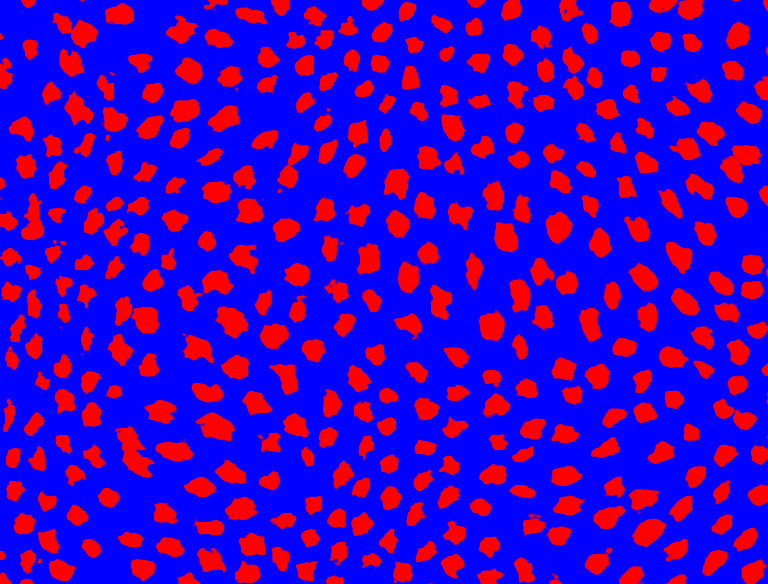
A WebGL 1 fragment shader for this pattern:

```glsl
precision highp float;
// Evenly scattered red grains with ragged outlines on a blue ground.

uniform vec2 u_resolution;

// Two random values in 0..1 per lattice point
vec2 hash2(vec2 p) {
  vec3 h = fract(p.xyx * vec3(0.1031, 0.1030, 0.0973));
  h += dot(h, h.yzx + 33.33);
  return fract((h.xx + h.yz) * h.zy);
}

// Smooth value noise, two channels centred on zero
vec2 noise2(vec2 p) {
  vec2 cell = floor(p);
  vec2 f = fract(p);
  f = f * f * (3.0 - 2.0 * f);
  vec2 low = mix(hash2(cell), hash2(cell + vec2(1.0, 0.0)), f.x);
  vec2 high = mix(hash2(cell + vec2(0.0, 1.0)), hash2(cell + vec2(1.0, 1.0)), f.x);
  return mix(low, high, f.y) - 0.5;
}

// Signed distance to the nearest grain, in units of the grain spacing
float grains(vec2 q, float roughness) {
  const float rowHeight = 0.866;
  float ragged = noise2(q * 4.6 + 17.0).x + 0.4 * noise2(q * 10.0 + 71.0).y;
  float nearest = 1.0;
  for (int j = -1; j <= 1; j++) {
    float row = floor(q.y / rowHeight + 0.5) + float(j);
    float shift = 0.5 * mod(row, 2.0);
    for (int i = -1; i <= 1; i++) {
      vec2 id = vec2(floor(q.x - shift + 0.5) + float(i), row);
      vec2 centre = vec2(id.x + shift, row * rowHeight);
      centre += 0.36 * (hash2(id + 5.0) - 0.5);
      vec2 v = q - centre;

      // Each grain has its own size, elongation and raggedness
      vec2 rnd = hash2(id + 131.0);
      vec2 axis = vec2(cos(6.283 * rnd.x), sin(6.283 * rnd.x));
      float along = dot(v, axis) / max(length(v), 0.001);
      float radius = mix(0.225, 0.295, rnd.y) * (0.91 + 0.18 * along * along);
      float edge = roughness * (0.75 + 0.5 * rnd.x) * ragged;
      nearest = min(nearest, length(v) - radius + edge);
    }
  }
  return nearest;
}

void main() {
  const float spacing = 0.0677;
  vec2 uv = gl_FragCoord.xy / u_resolution.y;

  // Turned and gently warped domain hides the lattice rows
  vec2 q = mat2(0.92, 0.39, -0.39, 0.92) * uv / spacing + 40.0;
  q += 1.3 * noise2(q * 0.22);

  // Grains become rounder towards the right
  float roughness = mix(0.25, 0.17, gl_FragCoord.x / u_resolution.x);
  float pixel = 1.0 / (spacing * u_resolution.y);
  float cover = 1.0 - smoothstep(-0.7 * pixel, 0.7 * pixel, grains(q, roughness));

  vec3 blueGround = vec3(0.0, 0.0, 1.0);
  vec3 redGrain = vec3(1.0, 0.0, 0.0);
  gl_FragColor = vec4(mix(blueGround, redGrain, cover), 1.0);
}
```
